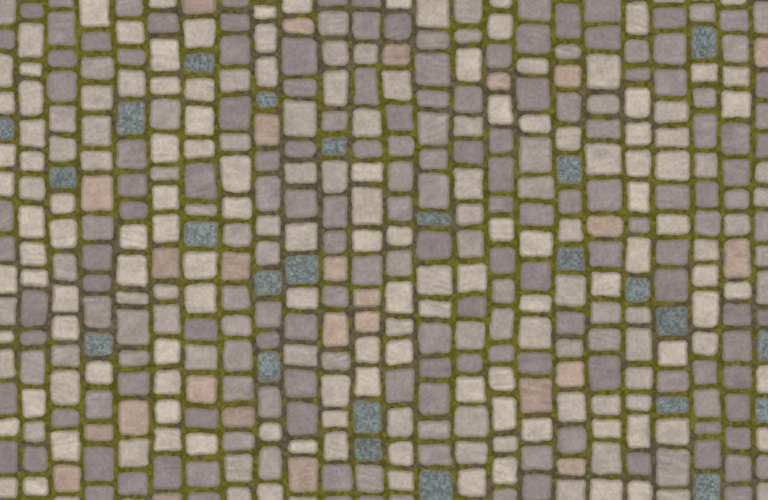
This texture is drawn by a Shadertoy shader. Its source:

```glsl
// Layout, in units of canvas height
const float COLUMN_PITCH = 0.0673;
const float ROW_PITCH = 0.0598;
const float COLUMN_OFFSET = 0.55;
const float COLUMN_JITTER = 0.20;
const float ROW_JITTER = 0.46;
const float COLUMN_WOBBLE = 0.009;
const float COLUMN_LEAN = 0.008;
const float EDGE_TILT = 0.12;
const float JOINT_HALF = 0.0029;
const float INSET_VARIATION = 0.0032;
const float CORNER_RADIUS = 0.0125;
const float CHIPPING = 0.0062;

// Share of unusual stones
const float SLATE_SHARE = 0.045;
const float PINK_SHARE = 0.06;

// Colours
const vec3 MAUVE = vec3(0.570, 0.525, 0.520);
const vec3 BEIGE = vec3(0.735, 0.690, 0.635);
const vec3 PINK  = vec3(0.690, 0.590, 0.525);
const vec3 SLATE = vec3(0.460, 0.495, 0.490);
const vec3 RIM   = vec3(0.440, 0.405, 0.340);
const vec3 DIRT  = vec3(0.365, 0.330, 0.255);
const vec3 MOSS  = vec3(0.385, 0.370, 0.150);

float hash(vec2 p) {
    vec3 q = fract(p.xyx * 0.1031);
    q += dot(q, q.yzx + 33.33);
    return fract((q.x + q.y) * q.z);
}

float noise(vec2 p) {
    vec2 i = floor(p), f = fract(p);
    f = f * f * (3.0 - 2.0 * f);
    return mix(mix(hash(i), hash(i + vec2(1, 0)), f.x),
               mix(hash(i + vec2(0, 1)), hash(i + vec2(1, 1)), f.x), f.y);
}

float fbm(vec2 p) {
    float sum = 0.0, weight = 0.5;
    for (int i = 0; i < 4; i++) {
        sum += weight * noise(p);
        p = mat2(1.6, 1.2, -1.2, 1.6) * p + 17.0;
        weight *= 0.5;
    }
    return sum / 0.9375;
}

// Left boundary of a column at height y
float columnEdge(float column, float y) {
    float jitter = (hash(vec2(column, 71.0)) - 0.5) * COLUMN_JITTER;
    float wobble = (noise(vec2(column + 30.0, y * 7.0)) - 0.5) * COLUMN_WOBBLE;
    return (column - COLUMN_OFFSET + jitter) * COLUMN_PITCH + wobble + COLUMN_LEAN * (0.5 - y);
}

// Lower boundary of a stone, slightly tilted across its column
float rowEdge(float column, float row, float dx) {
    vec2 id = vec2(column + 5.0, row + 11.0);
    float phase = hash(vec2(column, 23.0));
    float jitter = (hash(id) - 0.5) * ROW_JITTER;
    return (row + phase + jitter) * ROW_PITCH + (hash(id + 40.0) - 0.5) * EDGE_TILT * dx;
}

float roundedBox(vec2 p, vec2 halfSize, float radius) {
    vec2 q = abs(p) - halfSize + radius;
    return length(max(q, 0.0)) + min(max(q.x, q.y), 0.0) - radius;
}

vec3 stoneColor(vec2 p, vec2 id, float d) {
    float kind = hash(id + 101.0);
    float slate = step(kind, SLATE_SHARE);
    float pink = step(1.0 - PINK_SHARE, kind);
    vec3 color = mix(MAUVE, BEIGE, smoothstep(0.15, 0.8, hash(id + 57.0)));
    color = mix(mix(color, PINK, pink * 0.75), SLATE, slate);
    color *= 0.95 + 0.10 * hash(id + 83.0);

    // Cleft layers, broad stains and fine grain
    vec2 local = p + id * 0.37;
    local.y += local.x * (hash(id + 9.0) - 0.5) * 0.7;
    float layers = noise(local * vec2(28.0, 170.0)) - 0.5;
    float stains = fbm(local * 38.0) - 0.5;
    float grain = fbm(p * 190.0) - 0.5;
    color *= 1.0 + layers * 0.13 * hash(id + 31.0) + stains * 0.18
           + grain * mix(0.16, 0.60, slate);

    // Worn, dirty rim
    float rim = smoothstep(-0.0085, 0.0, d + stains * 0.005);
    return mix(color, RIM, rim * 0.60);
}

vec3 jointColor(vec2 p) {
    float patches = fbm(p * 5.0 + 3.0) + (fbm(p * 45.0) - 0.5) * 0.8;
    vec3 color = mix(DIRT, MOSS, smoothstep(0.34, 0.60, patches));
    return color * (0.70 + 0.60 * fbm(p * 130.0 + 8.0));
}

void mainImage(out vec4 fragColor, in vec2 fragCoord) {
    vec2 p = fragCoord / iResolution.y;
    float pixel = 1.0 / iResolution.y;

    // Find the column, then the stone within it
    float column = floor(p.x / COLUMN_PITCH + COLUMN_OFFSET);
    column += step(columnEdge(column + 1.0, p.y), p.x) - step(p.x, columnEdge(column, p.y));
    float left = columnEdge(column, p.y), right = columnEdge(column + 1.0, p.y);
    float dx = p.x - 0.5 * (left + right);
    float row = floor(p.y / ROW_PITCH - hash(vec2(column, 23.0)));
    row += step(rowEdge(column, row + 1.0, dx), p.y) - step(p.y, rowEdge(column, row, dx));
    float bottom = rowEdge(column, row, dx), top = rowEdge(column, row + 1.0, dx);

    // Irregular rounded outline
    vec2 id = vec2(column, row) + 7.0;
    vec2 inset = JOINT_HALF + INSET_VARIATION * vec2(hash(id + 13.0), hash(id + 29.0));
    vec2 halfSize = 0.5 * vec2(right - left, top - bottom) - inset;
    float radius = CORNER_RADIUS * (0.6 + 0.5 * hash(id + 61.0));
    float d = roundedBox(vec2(dx, p.y - 0.5 * (bottom + top)), halfSize, radius);
    d += (fbm(p * 55.0 + id * 3.0) - 0.5) * CHIPPING;

    float cover = 1.0 - smoothstep(-pixel, pixel, d);
    vec3 color = mix(jointColor(p), stoneColor(p, id, d), cover);
    fragColor = vec4(color, 1.0);
}
```
